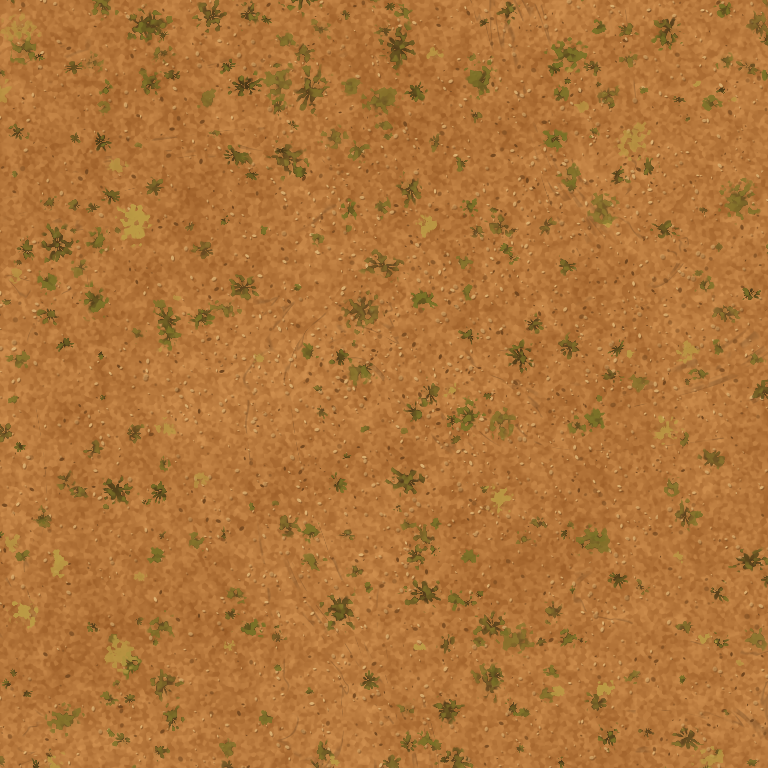
Reproduce this texture procedurally as a three.js fragment shader.

```glsl
#define SOIL vec3(0.712, 0.465, 0.232)
#define SOIL_RANGE vec3(0.075, 0.072, 0.056)
#define PEBBLE vec3(0.87, 0.70, 0.45)
#define SPECK vec3(0.42, 0.26, 0.11)
#define LEAF_DARK vec3(0.27, 0.20, 0.08)
#define LEAF_GREEN vec3(0.47, 0.44, 0.15)
#define STRAW vec3(0.74, 0.61, 0.27)
#define OLIVE_SOIL vec3(0.56, 0.43, 0.19)
#define GRAIN_CELLS 210.0
#define PEBBLE_CELLS 110.0
#define PLANT_CELLS 21.0
#define SOFT_EDGE 0.0012

varying vec2 vUv;

vec3 hash3(vec2 p) {
  vec3 q = fract(p.xyx * vec3(0.1031, 0.1030, 0.0973));
  q += dot(q, q.yxz + 33.33);
  return fract((q.xxy + q.yzz) * q.zyx);
}

// Layered, warped sines: broad uneven patches, roughly -0.7 to 0.7
float mottle(vec2 p) {
  float sum = 0.0, amp = 0.5;
  for (int i = 0; i < 6; i++) {
    p = mat2(0.8, 0.6, -0.6, 0.8) * p * 1.8 + 1.7;
    p += 0.7 * sin(p.yx * 1.3);
    sum += amp * sin(p.x) * sin(p.y);
    amp *= 0.62;
  }
  return sum;
}

// Smooth cellular noise: random cell values blended by nearness
float softGrain(vec2 p) {
  vec2 id = floor(p);
  float sum = 0.0, total = 0.0;
  for (int y = -1; y <= 1; y++)
  for (int x = -1; x <= 1; x++) {
    vec2 cell = id + vec2(x, y);
    vec3 h = hash3(cell);
    vec2 d = p - cell - h.xy;
    float w = exp(-7.0 * dot(d, d));
    sum += w * h.z;
    total += w;
  }
  return sum / total;
}

// Scattered, turned ellipses: x is coverage, y a random shade
vec2 stones(vec2 uv, float cells, float share) {
  vec2 p = uv * cells, id = floor(p), best = vec2(0.0);
  float w = SOFT_EDGE * cells;
  for (int y = -1; y <= 1; y++)
  for (int x = -1; x <= 1; x++) {
    vec2 cell = id + vec2(x, y);
    vec3 h = hash3(cell), k = hash3(cell + 57.0);
    vec2 d = p - cell - h.xy;
    float turn = 6.283 * k.x, radius = mix(0.10, 0.36, k.y * k.y);
    d = mat2(cos(turn), sin(turn), -sin(turn), cos(turn)) * d;
    d.y *= 1.0 + 0.8 * k.z;
    float m = 1.0 - smoothstep(radius - w, radius + w, length(d));
    m *= step(h.z, share);
    if (m > best.x) best = vec2(m, k.z);
  }
  return best;
}

// Ragged rosettes: dark twigs, green tufts or dry straw
vec3 addPlants(vec3 ground, vec2 uv, float cells, float share, float leaf) {
  vec2 p = uv * cells, id = floor(p);
  for (int y = -1; y <= 1; y++)
  for (int x = -1; x <= 1; x++) {
    vec2 cell = id + vec2(x, y);
    vec3 h = hash3(cell + 13.0), k = hash3(cell + 91.0);
    if (h.z > share) continue;
    vec2 d = p - cell - 0.1 - 0.8 * h.xy;
    d.y *= mix(0.8, 1.5, fract(k.x * 7.0));
    float r = length(d), a = atan(d.y, d.x);
    float radius = mix(0.20, 0.46, k.x * k.x);
    float tuft = smoothstep(0.35, 0.6, k.y);
    float rays = abs(sin(a * (3.0 + floor(k.z * 3.0)) + 6.0 * h.x + 1.2 * sin(a * 2.0 + 9.0 * h.y)));
    float edge = radius * mix(0.35 + 0.75 * rays, 0.65 + 0.25 * rays, tuft);
    float body = smoothstep(-0.12, 0.22, (edge - r) / radius + 1.5 * (leaf - 0.5));
    float gaps = smoothstep(0.2, 0.5, leaf + 0.35 * (1.0 - r / radius));
    vec3 tint = mix(LEAF_DARK, LEAF_GREEN, clamp(0.45 * tuft + 1.7 * (leaf - 0.38), 0.0, 1.0));
    tint = mix(tint, STRAW, step(0.88, k.y));
    ground = mix(ground, OLIVE_SOIL, 0.4 * exp(-2.5 * r * r / (radius * radius)));
    ground = mix(ground, tint, body * gaps * mix(0.6, 0.95, k.z));
  }
  return ground;
}

void main() {
  // Soil: broad patches under fine grit
  float patches = mottle(vUv * 5.0);
  float grit = softGrain(vUv * GRAIN_CELLS) - 0.5;
  float clods = softGrain(vUv * GRAIN_CELLS * 0.35 + 31.0) - 0.5;
  vec3 color = SOIL + SOIL_RANGE * (0.6 * patches + 1.5 * grit + 0.8 * clods);

  // Faint broken cracks
  float crack = 1.0 - smoothstep(0.0, 0.03, abs(mottle(vUv * 3.0 + 8.0)));
  color *= 1.0 - 0.16 * crack * smoothstep(0.0, 0.4, clods + 0.5 * patches);

  // Stony area, thinning outwards
  vec2 away = vUv - vec2(0.6, 0.56);
  float stony = clamp(exp(-9.0 * dot(away, away)) + 0.4 * patches, 0.0, 1.0);

  // Dark specks, then pebbles with a small shadow
  float share = 0.09 + 0.24 * stony;
  vec2 speck = stones(vUv + 0.37, PEBBLE_CELLS * 0.9, 0.07 + 0.13 * stony);
  vec2 shade = stones(vUv + vec2(-0.0012, 0.0016), PEBBLE_CELLS, share);
  vec2 pebble = stones(vUv, PEBBLE_CELLS, share);
  color = mix(color, SPECK, speck.x * mix(0.4, 0.95, speck.y));
  color = mix(color, SPECK, 0.5 * shade.x);
  color = mix(color, PEBBLE, pebble.x * mix(0.35, 1.0, pebble.y));

  // Small weeds, then larger plants
  float leaf = softGrain(vUv * GRAIN_CELLS * 0.85 + 77.0);
  color = addPlants(color, vUv + 0.53, PLANT_CELLS * 2.1, 0.10, leaf);
  color = addPlants(color, vUv, PLANT_CELLS, 0.40, leaf);

  gl_FragColor = vec4(color, 1.0);
}
```
